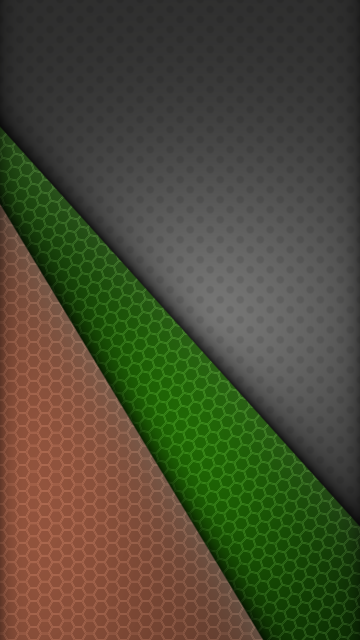
Give the GLSL for this background, as a Shadertoy shader.

```glsl
#define ASPECT 1.7778
#define DOT_PITCH 0.0556
#define DOT_RADIUS 0.0105
#define HEX_PITCH 0.036
#define HEX_TILT 0.2
#define SHADOW_WIDTH 0.03
#define SHEEN_WIDTH 0.075

const vec3 SHEEN = vec3(0.43, 0.45, 0.40);

// Signed distance to the line from a to b, positive above it
float lineDistance(vec2 p, vec2 a, vec2 b) {
    vec2 along = normalize(b - a);
    return dot(p - a, vec2(-along.y, along.x));
}

mat2 rotation(float angle) {
    float c = cos(angle), s = sin(angle);
    return mat2(c, s, -s, c);
}

// Distance to the nearest border of a flat-topped hexagon grid
float hexBorder(vec2 p) {
    const vec2 period = vec2(1.0, 1.7320508);
    p = p.yx / HEX_PITCH;
    vec2 a = mod(p, period) - 0.5 * period;
    vec2 b = mod(p + 0.5 * period, period) - 0.5 * period;
    vec2 q = abs(dot(a, a) < dot(b, b) ? a : b);
    return (0.5 - max(q.x, dot(q, 0.5 * period))) * HEX_PITCH;
}

float hexLines(vec2 p, float pixel) {
    float d = abs(hexBorder(p) - 0.0014);
    return 1.0 - smoothstep(0.0003, 0.0010 + pixel * 0.6, d);
}

// Staggered soft dots
float dots(vec2 p, float pixel) {
    vec2 a = mod(p, DOT_PITCH) - 0.5 * DOT_PITCH;
    vec2 b = mod(p + 0.5 * DOT_PITCH, DOT_PITCH) - 0.5 * DOT_PITCH;
    float d = min(length(a), length(b)) - DOT_RADIUS;
    return 1.0 - smoothstep(-pixel, pixel, d);
}

vec3 greyPanel(vec2 p, float pixel) {
    float r = length((p - vec2(0.57, 0.88)) * vec2(0.85, 1.0));
    float light = mix(0.17, 0.48, exp(-2.9 * r * r - 0.7 * r));
    light *= 1.0 - 0.10 * dots(p, pixel);
    return vec3(light, light, light * 0.99);
}

vec3 greenPanel(vec2 p, float edge, float pixel) {
    float r = length((p - vec2(0.48, 0.54)) * vec2(1.0, 0.75));
    vec3 color = mix(vec3(0.03, 0.13, 0.01), vec3(0.12, 0.41, 0.01), exp(-4.0 * r * r));
    color = mix(color, vec3(0.12, 0.33, 0.05), 0.7 * smoothstep(0.8, 1.3, p.y));
    color = mix(color, SHEEN, 0.20 * exp(-edge / SHEEN_WIDTH));
    return color + vec3(0.10, 0.13, 0.08) * hexLines(rotation(HEX_TILT) * p, pixel);
}

vec3 brownPanel(vec2 p, float edge, float pixel) {
    float r = length((p - vec2(0.06, 0.38)) * vec2(1.0, 0.6));
    vec3 color = mix(vec3(0.32, 0.19, 0.14), vec3(0.58, 0.33, 0.24), exp(-3.6 * r * r));
    color = mix(color, SHEEN, 0.42 * exp(-edge / SHEEN_WIDTH));
    return color + vec3(0.10, 0.08, 0.07) * hexLines(p, pixel);
}

void mainImage(out vec4 fragColor, in vec2 fragCoord) {
    vec2 p = fragCoord / iResolution.xy * vec2(1.0, ASPECT);
    float pixel = ASPECT / iResolution.y;
    float upper = lineDistance(p, vec2(0.0, 1.426), vec2(1.0, 0.315));
    float lower = lineDistance(p, vec2(0.0, 1.211), vec2(0.731, 0.0));

    // Each sheet shades the one beneath it
    vec3 grey = greyPanel(p, pixel);
    grey *= 1.0 - 0.80 * exp(-max(upper, 0.0) / SHADOW_WIDTH);
    vec3 green = greenPanel(p, max(-upper, 0.0), pixel);
    green *= 1.0 - 0.70 * exp(-max(lower, 0.0) / SHADOW_WIDTH);
    vec3 brown = brownPanel(p, max(-lower, 0.0), pixel);

    // Stack the sheets with smooth edges
    vec3 color = mix(green, grey, smoothstep(-pixel, pixel, upper));
    color = mix(brown, color, smoothstep(-pixel, pixel, lower));

    // Darkened canvas sides
    float side = min(p.x, 1.0 - p.x);
    color *= 1.0 - 0.35 * exp(-side / 0.025);
    fragColor = vec4(color, 1.0);
}
```
